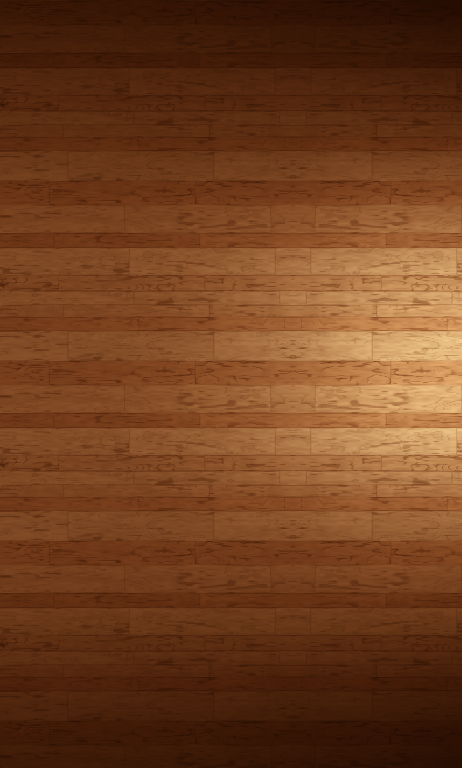
A WebGL 1 fragment shader for this texture:

```glsl
precision highp float;
// Horizontal wooden planks with mirrored grain, lit by a warm glow from the right.
uniform vec2 u_resolution;

float hash(vec2 p) {
  return fract(sin(dot(p, vec2(127.1, 311.7))) * 43758.5453);
}

float noise(vec2 p) {
  vec2 i = floor(p), f = fract(p);
  f = f * f * (3.0 - 2.0 * f);
  return mix(mix(hash(i), hash(i + vec2(1.0, 0.0)), f.x),
             mix(hash(i + vec2(0.0, 1.0)), hash(i + vec2(1.0, 1.0)), f.x), f.y);
}

float fbm(vec2 p) {
  float sum = 0.0, amplitude = 0.5;
  for (int i = 0; i < 4; i++) {
    sum += amplitude * noise(p);
    p = p * 2.03 + 7.3;
    amplitude *= 0.5;
  }
  return sum;
}

float nearest(vec4 d) {
  return min(min(d.x, d.y), min(d.z, d.w));
}

// Wood brown for a brightness: red when dark, golden when bright
vec3 woodColor(float light) {
  return light * vec3(1.0, 0.29 + 0.58 * light, max(0.66 * light - 0.04, 0.06));
}

void main() {
  vec2 uv = gl_FragCoord.xy / u_resolution;
  vec2 p = gl_FragCoord.xy / u_resolution.y;

  // A group of nine rows repeats down; the boards mirror about one vertical axis
  const float period = 0.2344;
  float s = fract((1.0 - p.y) / period - 0.0056);
  float across = abs(p.x - 0.3815);
  vec2 q = vec2(across, s * period);

  // Row edges, row number and row tone
  vec4 upper = vec4(0.133, 0.289, 0.372, 0.522);
  vec4 lower = vec4(0.611, 0.689, 0.756, 0.833);
  float row = dot(step(upper, vec4(s)), vec4(1.0)) + dot(step(lower, vec4(s)), vec4(1.0));
  float tone = 0.93
    + dot(smoothstep(upper - 0.004, upper + 0.004, vec4(s)), vec4(0.07, -0.08, 0.12, -0.05))
    + dot(smoothstep(lower - 0.004, lower + 0.004, vec4(s)), vec4(0.03, -0.03, -0.07, 0.11));
  float redness = clamp((1.03 - tone) / 0.11, 0.0, 1.0);

  // Boards within the row, each a little different
  float along = across / 0.19 + fract(0.33 + row * 0.516);
  float board = floor(along);
  tone += 0.04 * (hash(vec2(board, row + 3.0)) - 0.5);
  vec2 seed = vec2(row * 17.0 + board * 5.0, row * 9.0);

  // Soft streaks, fine fibres and short dark pores
  float streaks = fbm(q * vec2(14.0, 120.0) + seed) - 0.47;
  float fibres = noise(q * vec2(110.0, 400.0) + seed) - 0.5;
  float pores = smoothstep(0.64, 0.86, noise(q * vec2(75.0, 400.0) + seed + 40.0))
    * smoothstep(0.35, 0.7, noise(q * vec2(16.0, 90.0) + seed + 21.0));

  // Thin arched growth lines, strongest on the figured rows
  float field = 5.5 * noise(q * vec2(18.0, 80.0) + seed) + 0.7 * fibres;
  float arches = 1.0 - smoothstep(0.03, 0.16, abs(fract(field) - 0.5));
  float figured = row == 4.0 || row == 0.0 ? 1.0 : 0.45;
  arches *= figured * smoothstep(0.35, 0.65, noise(q * vec2(45.0, 130.0) + seed + 8.0));

  // Faint broken seams between rows and at board ends
  float rowGap = min(min(nearest(abs(s - upper)), nearest(abs(s - lower))), min(s, 1.0 - s)) * period;
  float endGap = abs(fract(along + 0.5) - 0.5) * 0.19;
  float seam = (1.0 - smoothstep(0.0003, 0.0014, rowGap))
    * smoothstep(0.2, 0.7, noise(vec2(across * 25.0, row * 3.0)));
  seam = max(seam, 0.5 - 0.5 * smoothstep(0.0002, 0.0013, endGap));

  // Broad band of light, glow at the right edge, dark right corners
  float dy = uv.y - 0.495;
  float light = 0.195 + 0.285 * exp(-pow(abs(dy) / 0.41, 3.5));
  light *= 1.0 - 1.5 * uv.x * uv.x * dy * dy;
  vec2 toGlow = vec2(uv.x - 1.0, uv.y - 0.53) / vec2(0.46, 0.22);
  light += 0.42 * exp(-dot(toGlow, toGlow));

  float grain = 1.0 + 0.10 * streaks + 0.09 * fibres - 0.17 * pores - 0.17 * arches;
  vec3 color = woodColor(light * tone * grain * (1.0 - 0.17 * seam));
  color *= mix(vec3(1.0), vec3(1.02, 0.95, 0.89), redness);
  gl_FragColor = vec4(clamp(color, 0.0, 1.0), 1.0);
}
```
